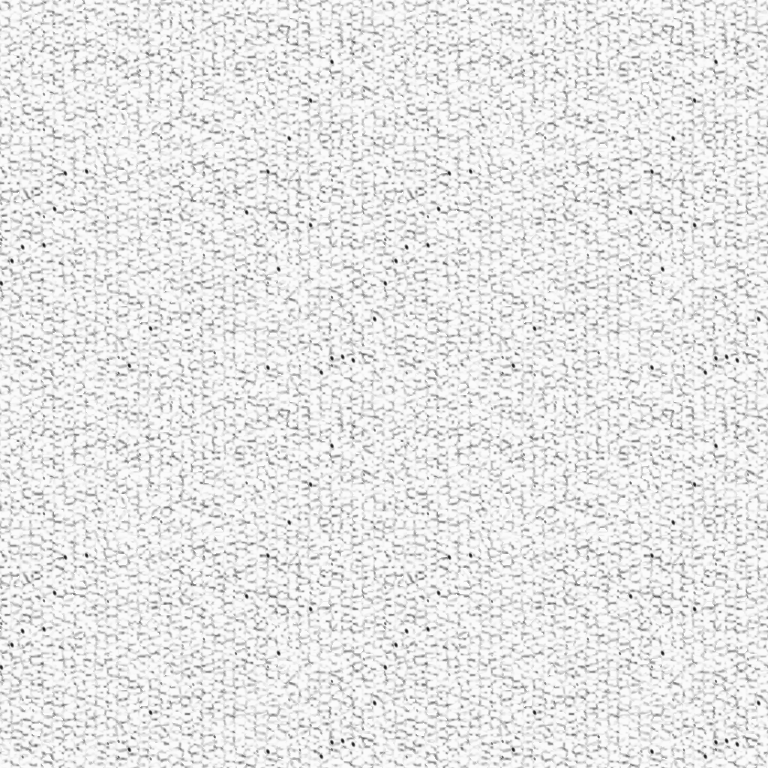
This texture is drawn by a Shadertoy shader. Its source:

```glsl
// A pale woven grain: small white stitches in staggered columns, parted by
// thin broken grey creases, with a few dark specks along the column seams.
// Jittered Voronoi cells give the creases; wrapped noise breaks them up.

#define TILES 2.0          // repeats across the canvas
#define COLS 36.0          // stitch columns per tile (even)
#define ROWS 52.0          // stitches per column in a tile
#define NOISE_CELLS 128.0  // roughness lattice per tile
#define CREASE_WIDTH 2.0   // in 1/512 of the canvas
#define CREASE_INK 0.52
#define SPECK_SHARE 0.06
#define BLOT_SHARE 0.004
#define PAPER 0.985

float hash(vec2 p) {
    return fract(sin(dot(p, vec2(127.1, 311.7))) * 43758.5453);
}

// Value noise that wraps after one tile
float wrappedNoise(vec2 p, float period) {
    vec2 cell = floor(p), f = fract(p);
    vec2 a = mod(cell, period), b = mod(cell + 1.0, period);
    f = f * f * (3.0 - 2.0 * f);
    return mix(mix(hash(a), hash(vec2(b.x, a.y)), f.x),
               mix(hash(vec2(a.x, b.y)), hash(b), f.x), f.y);
}

// Returns crease ink in x and speck ink in y
vec2 stitches(vec2 tilePos) {
    vec2 count = vec2(COLS, ROWS);
    vec2 unit = 512.0 / (TILES * count);
    vec2 grid = tilePos * count;
    vec2 base = floor(grid);
    vec2 nearest = vec2(0.0), second = vec2(0.0);
    float d1 = 1e5, d2 = 1e5, speck = 0.0;

    for (int j = -2; j <= 2; j++) {
        for (int i = -1; i <= 1; i++) {
            vec2 cell = base + vec2(i, j);
            vec2 id = mod(cell, count);
            vec2 jitter = vec2(hash(id + 17.3), hash(id + 61.9)) - 0.5;
            float stagger = 0.5 * mod(id.x, 2.0);
            vec2 site = cell + 0.5 + vec2(0.0, stagger - 0.25) + jitter * vec2(0.4, 0.75);
            vec2 r = (site - grid) * unit;
            float d = dot(r, r);
            if (d < d1) {
                d2 = d1; second = nearest;
                d1 = d; nearest = r;
            } else if (d < d2) {
                d2 = d; second = r;
            }

            // Specks sit close to the seam on the left of the stitch
            float pick = hash(id + 93.7);
            float blot = step(pick, BLOT_SHARE);
            vec2 q = (cell + vec2(0.12, 0.5 + jitter.y * 0.6) - grid) * unit;
            q.y += 0.4 * q.x;
            float radius = mix(1.25, 1.9, blot);
            float dark = mix(0.2 + 0.4 * hash(id + 5.1), 0.85, blot);
            float dotMask = 1.0 - smoothstep(0.3, radius, length(q * vec2(1.0, 0.8)));
            speck = max(speck, step(pick, SPECK_SHARE) * dark * dotMask);
        }
    }

    // Distance to the crease; creases falling to the right are darker
    vec2 across = second - nearest;
    float gap = max(length(across), 0.001);
    float edge = (d2 - d1) / (2.0 * gap);
    float slant = abs(dot(across / gap, vec2(0.447, 0.894)));
    float crease = 1.0 - smoothstep(0.0, CREASE_WIDTH, edge);
    return vec2(crease * (0.6 + 0.6 * slant), speck);
}

void mainImage(out vec4 fragColor, in vec2 fragCoord) {
    vec2 tilePos = fract(fragCoord / iResolution.xy * TILES);
    vec2 ink = stitches(tilePos);

    // Broken strength of the creases, with faint larger patches
    float rough = wrappedNoise(tilePos * NOISE_CELLS, NOISE_CELLS);
    float patches = 0.85 + 0.3 * wrappedNoise(tilePos * 12.0, 12.0);
    float creaseInk = CREASE_INK * rough * rough * patches * ink.x;

    float shade = PAPER - max(creaseInk, ink.y);
    fragColor = vec4(vec3(clamp(shade, 0.0, 1.0)), 1.0);
}
```
